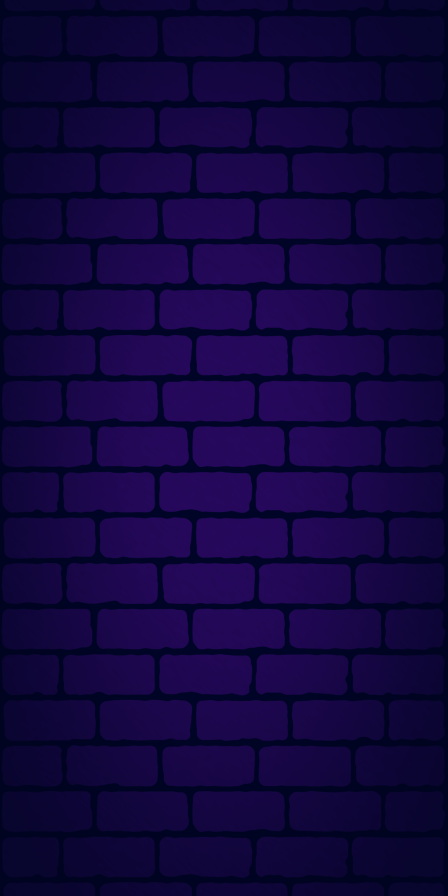
Give the GLSL for this texture, as a Shadertoy shader.

```glsl
// Violet brick wall at night: staggered rounded bricks over dark mortar.
// Each brick is a rounded-box distance with noisy, chipped edges, and an
// elliptical light fades the wall. Lengths are in canvas widths, y runs down.

const vec2 PITCH = vec2(0.2148, 0.1018);   // brick spacing, mortar included
const vec2 GAP = vec2(0.0106, 0.0128);     // mortar thickness
const float FIRST_ROW = 0.0302;            // top of the first full row
const float CORNER = 0.016;
const vec2 WALL_ENDS = vec2(0.005, 0.992); // where cut bricks finish
const vec4 ROW_SHIFT = vec4(0.144, 0.211, 0.137, 0.218);

const vec3 BRICK_DIM = vec3(0.030, 0.018, 0.180);
const vec3 BRICK_LIT = vec3(0.145, 0.031, 0.355);
const vec3 MORTAR_DIM = vec3(0.0, 0.014, 0.125);
const vec3 MORTAR_LIT = vec3(0.0, 0.018, 0.155);

float hash(vec2 p) {
    vec3 q = fract(vec3(p.xyx) * 0.1031);
    q += dot(q, q.yzx + 33.33);
    return fract((q.x + q.y) * q.z);
}

float noise(vec2 p) {
    vec2 i = floor(p), f = fract(p);
    f = f * f * (3.0 - 2.0 * f);
    return mix(mix(hash(i), hash(i + vec2(1, 0)), f.x),
               mix(hash(i + vec2(0, 1)), hash(i + vec2(1, 1)), f.x), f.y);
}

float roundedBox(vec2 p, vec2 halfSize, float radius) {
    vec2 q = abs(p) - halfSize + radius;
    return length(max(q, 0.0)) + min(max(q.x, q.y), 0.0) - radius;
}

// Signed distance to the brick whose cell holds p, negative inside.
float brickDistance(vec2 p) {
    float row = floor((p.y - FIRST_ROW) / PITCH.y);
    float course = mod(row, 4.0);
    float shift = ROW_SHIFT[int(course)];
    float column = floor((p.x - shift) / PITCH.x);
    vec2 seed = 37.0 * vec2(column + 3.0, course + 1.0);

    vec2 low = vec2(shift, FIRST_ROW) + vec2(column, row) * PITCH + 0.5 * GAP;
    vec2 high = low + PITCH - GAP;
    vec2 local = p - low;

    // Cut the bricks at the wall ends, then chip the lower and right edges.
    low.x = max(low.x, WALL_ENDS.x);
    high.x = min(high.x, WALL_ENDS.y);
    high.y -= 0.007 * smoothstep(0.45, 0.95, noise(seed + vec2(local.x * 38.0, 0.5)));
    high.x -= 0.004 * smoothstep(0.5, 0.95, noise(seed + vec2(9.5, local.y * 55.0)));

    float wobble = noise(seed + local * 60.0 + 50.0) - 0.5;
    return roundedBox(p - 0.5 * (low + high), 0.5 * (high - low), CORNER)
         + 0.0035 * wobble;
}

// Elliptical light: 1 at the centre, 0 towards the corners.
float wallLight(vec2 uv) {
    return 1.0 - smoothstep(0.2, 1.35, length(uv * 2.0 - 1.0));
}

void mainImage(out vec4 fragColor, in vec2 fragCoord) {
    vec2 uv = fragCoord / iResolution.xy;
    vec2 p = vec2(fragCoord.x, iResolution.y - fragCoord.y) / iResolution.x;
    float pixel = 1.0 / iResolution.x;
    float light = wallLight(uv);

    // Faint diagonal grain on the brick faces.
    float grain = noise(vec2(p.x + p.y, p.x - p.y) * vec2(45.0, 130.0)) - 0.5;
    vec3 brick = mix(BRICK_DIM, BRICK_LIT, light) * (1.0 + 0.05 * grain);
    vec3 mortar = mix(MORTAR_DIM, MORTAR_LIT, light);

    float cover = 1.0 - smoothstep(-0.75 * pixel, 0.75 * pixel, brickDistance(p));
    fragColor = vec4(mix(mortar, brick, cover), 1.0);
}
```
